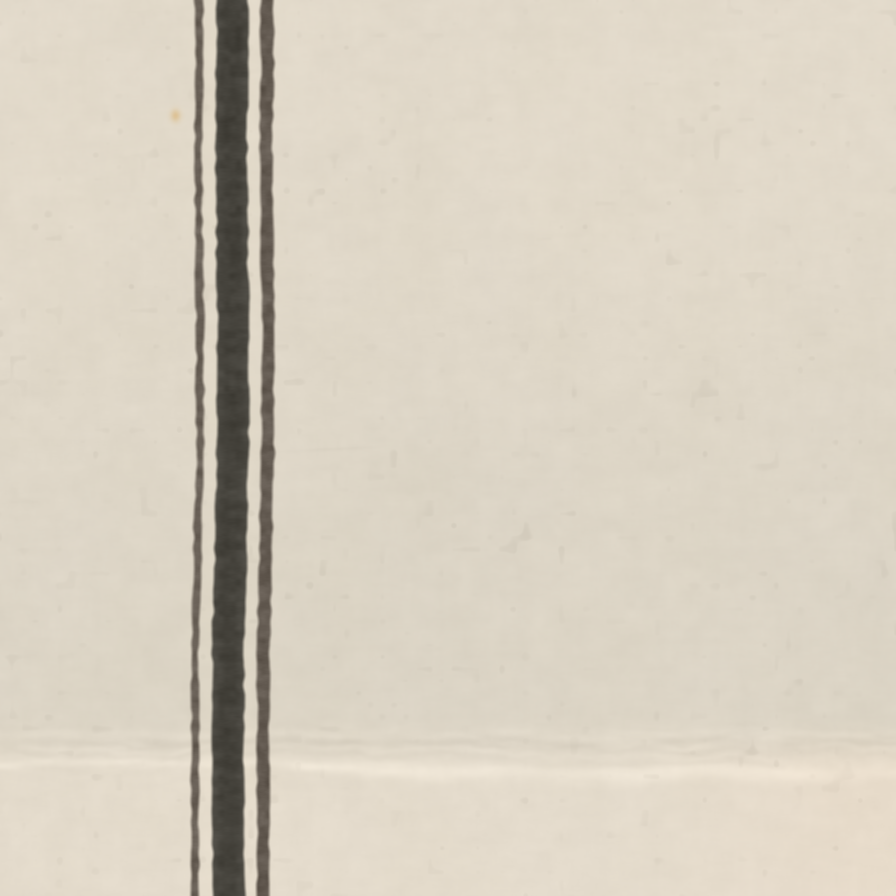
A Shadertoy shader for this texture:

```glsl
#define PAPER vec3(0.886, 0.853, 0.793)
#define SHADE vec3(0.858, 0.829, 0.770)
#define LOWER_PAPER vec3(0.893, 0.858, 0.798)
#define INK vec3(0.265, 0.255, 0.228)
#define THIN_INK vec3(0.370, 0.335, 0.300)
#define CREASE_Y 0.150
#define BAND_X 0.2590
#define LEFT_LINE_X 0.2220
#define RIGHT_LINE_X 0.2980
#define EDGE_BLUR 0.0026
#define GRAIN 0.022

float hash(vec2 p) {
    return fract(sin(dot(p, vec2(127.1, 311.7))) * 43758.5453);
}

float noise(vec2 p) {
    vec2 i = floor(p), f = fract(p);
    f = f * f * (3.0 - 2.0 * f);
    return mix(mix(hash(i), hash(i + vec2(1, 0)), f.x),
               mix(hash(i + vec2(0, 1)), hash(i + vec2(1, 1)), f.x), f.y);
}

// Layered noise centred on zero
float fbm(vec2 p) {
    float sum = 0.0, amp = 0.5;
    for (int i = 0; i < 4; i++) {
        sum += amp * (noise(p) - 0.5);
        p = p * 2.03 + 17.3;
        amp *= 0.55;
    }
    return sum;
}

float bell(float x, float width) {
    return exp(-x * x / (width * width));
}

// Coverage of a vertical stroke with slightly ragged sides
float stroke(vec2 p, float centre, float halfWidth, float seed) {
    float side = p.x < centre ? 0.0 : 9.0;
    float ragged = 0.0022 * (noise(vec2(seed + side, p.y * 85.0)) - 0.5)
                 + 0.0012 * (noise(vec2(seed + side, p.y * 28.0)) - 0.5);
    float d = abs(p.x - centre) - halfWidth + ragged;
    return 1.0 - smoothstep(-EDGE_BLUR, EDGE_BLUR, d);
}

vec3 paper(vec2 p) {
    // Broad shading, darkest just above the fold
    float shade = smoothstep(0.95, 0.22, p.y) * 0.9 + 0.6 * fbm(p * 4.0);
    vec3 col = mix(PAPER, SHADE, clamp(shade, 0.0, 1.0));
    float below = 1.0 - smoothstep(CREASE_Y - 0.02, CREASE_Y + 0.055, p.y);
    col = mix(col, LOWER_PAPER, below);
    col += vec3(0.012, 0.0, -0.006) * smoothstep(0.65, 1.0, p.x) * below;

    // Fibres and a faint weave
    float fibres = fbm(p * 48.0) + 0.5 * fbm(p * vec2(35.0, 130.0))
                 + 0.35 * fbm(p * vec2(130.0, 30.0));
    col += GRAIN * fibres;
    float blotch = fbm(p * 13.0 + 40.0);
    col += vec3(0.010, 0.010, 0.018) * blotch;
    col -= 0.035 * smoothstep(0.82, 0.97, noise(p * 75.0 + 8.0))
                 * noise(p * 20.0);
    return col;
}

// Relief of the fold: fine ripples over a bright ridge
float crease(vec2 p) {
    float right = smoothstep(0.28, 0.48, p.x);
    float wave = 0.011 * fbm(vec2(p.x * 14.0, 3.0));
    float y = p.y - CREASE_Y - wave;
    float ridgeY = y + mix(0.001, 0.012, right);
    float ridge = bell(ridgeY, mix(0.005, 0.009, right));
    float light = 0.034 * ridge * (0.65 + 0.7 * noise(vec2(p.x * 20.0, 5.0)));
    light += 0.025 * bell(p.x - 0.34, 0.035) * bell(p.y - 0.143, 0.005);

    float zone = bell(y - 0.012, 0.022);
    float bend = fbm(p * vec2(12.0, 24.0));
    float ripple = sin(p.y * 420.0 + bend * 13.0 + p.x * 9.0);
    light += zone * ripple * (0.009 + 0.014 * fbm(p * vec2(24.0, 60.0)));
    light += 0.012 * bell(y - 0.031, 0.005);
    light -= 0.016 * bell(y - 0.022, 0.005) * (0.5 + noise(p * 28.0));
    return light;
}

void mainImage(out vec4 fragColor, in vec2 fragCoord) {
    vec2 p = fragCoord / iResolution.xy;
    vec3 col = paper(p) + crease(p);

    // Small rust spot and a faint scratch
    float spot = bell(length((p - vec2(0.196, 0.871)) * vec2(1.0, 0.8)), 0.0055);
    col -= vec3(0.02, 0.09, 0.20) * spot;
    col -= 0.012 * bell(p.y - 0.498 - 0.05 * (p.x - 0.36), 0.002) * bell(p.x - 0.37, 0.05);

    // The strokes drift together a little down the sheet
    vec2 q = p;
    q.x += 0.0038 * smoothstep(0.55, 0.25, p.y);
    q.x -= 0.0012 * bell(p.y - 0.55, 0.16);
    q.x += 0.0012 * (noise(vec2(2.0, p.y * 14.0)) - 0.5);

    // Pale gaps between the strokes
    col += vec3(0.010, 0.008, 0.002) * bell(q.x - BAND_X, 0.035);

    // Ink with worn cross streaks
    float streak = fbm(vec2(q.x * 45.0, p.y * 110.0));
    float wear = noise(p * vec2(150.0, 120.0)) - 0.5;
    vec3 bandInk = INK + 0.075 * streak + 0.035 * wear;
    bandInk += 0.03 * smoothstep(0.005, 0.018, abs(q.x - BAND_X));
    vec3 lineInk = THIN_INK + 0.11 * streak + 0.06 * wear;
    col = mix(col, lineInk, 0.93 * stroke(q, LEFT_LINE_X, 0.0042, 3.0));
    col = mix(col, lineInk, 0.97 * stroke(q, RIGHT_LINE_X, 0.0070, 31.0));
    col = mix(col, bandInk, stroke(q, BAND_X, 0.0176, 57.0));

    fragColor = vec4(clamp(col, 0.0, 1.0), 1.0);
}
```
